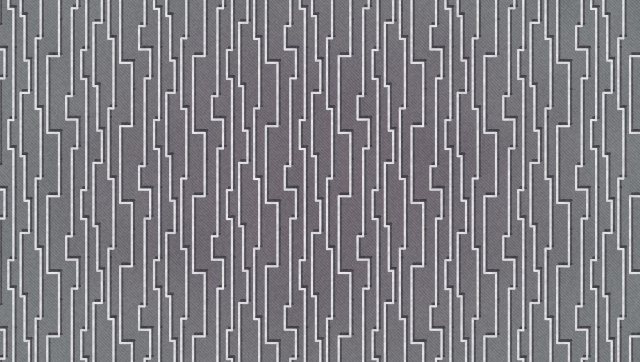
This pattern is drawn by a Shadertoy shader. Its source:

```glsl
// Woven grey fabric with pale stepped vertical threads in a half-drop repeat.

// Layout, in cloth units (VIEW_H units fill the canvas height)
const float VIEW_H = 651.0;
const vec2  ORIGIN = vec2(384.0, 217.0);
const float COLUMN_W = 131.0;       // one column of five threads
const float REPEAT_H = 252.0;       // each column drops by half of this
const int   LINES = 5;

// Thread and shadow
const float THREAD_HALF = 2.0;
const float SHADOW_HALF = 1.6;
const float LEDGE_SHADOW_HALF = 2.4;
const vec2  SHADOW_SHIFT = vec2(4.2, -4.6);
const float EDGE_SOFT = 0.9;

// Weave
const float TWILL_PITCH = 6.0;
const float TWILL_DEPTH = 0.022;
const float GRAIN_SIZE = 2.6;
const float GRAIN_DEPTH = 0.055;

// Colours
const vec3 CLOTH_EDGE = vec3(0.470, 0.482, 0.490);
const vec3 CLOTH_CENTRE = vec3(0.435, 0.408, 0.440);
const vec3 SHADOW = vec3(0.270, 0.260, 0.290);
const vec3 THREAD = vec3(0.880, 0.880, 0.890);

// Heights where each thread steps, and its x from that step to the next
const vec3 STEP_Y[LINES] = vec3[](
    vec3(50, 208, 250), vec3(125, 177, 250), vec3(18, 76, 190),
    vec3(105, 230, 250), vec3(10, 148, 200));
const vec3 STEP_X[LINES] = vec3[](
    vec3(7, -3, 17), vec3(24, 33, 33), vec3(61, 46, 53),
    vec3(82, 73, 73), vec3(94, 115, 115));

float hash(vec2 p) {
    vec3 q = fract(vec3(p.xyx) * 0.1031);
    q += dot(q, q.yzx + 33.33);
    return fract((q.x + q.y) * q.z);
}

float noise(vec2 p) {
    vec2 i = floor(p), f = fract(p);
    f = f * f * (3.0 - 2.0 * f);
    return mix(mix(hash(i), hash(i + vec2(1, 0)), f.x),
               mix(hash(i + vec2(0, 1)), hash(i + vec2(1, 1)), f.x), f.y);
}

// Signed offset to the nearest vertical repeat
float wrapY(float y) {
    return mod(y + 0.5 * REPEAT_H, REPEAT_H) - 0.5 * REPEAT_H;
}

// Distance to the upright runs (x) and to the level ledges (y)
vec2 threadDistance(vec2 p) {
    vec2 d = vec2(1e4);
    float home = floor(p.x / COLUMN_W);
    for (int n = -1; n <= 1; n++) {
        float column = home + float(n);
        vec2 q = p - column * vec2(COLUMN_W, 0.5 * REPEAT_H);
        for (int i = 0; i < LINES; i++) {
            vec3 ys = STEP_Y[i], xs = STEP_X[i];
            vec3 ends = vec3(ys.yz, ys.x + REPEAT_H);
            vec3 before = xs.zxy;
            for (int k = 0; k < 3; k++) {
                float runY = abs(wrapY(q.y - 0.5 * (ys[k] + ends[k])));
                float beyondY = max(runY - 0.5 * (ends[k] - ys[k]), 0.0);
                d.x = min(d.x, length(vec2(q.x - xs[k], beyondY)));

                float ledgeX = abs(q.x - 0.5 * (xs[k] + before[k]));
                float beyondX = max(ledgeX - 0.5 * abs(xs[k] - before[k]), 0.0);
                d.y = min(d.y, length(vec2(beyondX, wrapY(q.y - ys[k]))));
            }
        }
    }
    return d;
}

float stroke(float d, float halfWidth, float soft) {
    return 1.0 - smoothstep(halfWidth - soft, halfWidth + soft, d);
}

void mainImage(out vec4 fragColor, in vec2 fragCoord) {
    vec2 uv = fragCoord / iResolution.xy;
    float pixel = VIEW_H / iResolution.y;
    vec2 p = vec2(fragCoord.x, iResolution.y - fragCoord.y) * pixel - ORIGIN;
    float soft = max(EDGE_SOFT, 0.6 * pixel);

    // Cloth: warm centre, cooler rim, diagonal twill and grain
    float rim = smoothstep(0.15, 0.60, length((uv - 0.5) * vec2(1.1, 0.8)));
    vec3 color = mix(CLOTH_CENTRE, CLOTH_EDGE, rim);
    color += TWILL_DEPTH * sin(6.28318 * (p.x - p.y) / TWILL_PITCH);
    float grain = noise((p + ORIGIN) / GRAIN_SIZE) - 0.5;
    color += GRAIN_DEPTH * grain;
    color += 0.03 * (noise((p + ORIGIN) / 90.0) - 0.5);

    // Dark groove up and to the right of each thread
    vec2 groove = threadDistance(p - SHADOW_SHIFT);
    float shade = max(0.75 * stroke(groove.x, SHADOW_HALF, soft),
                      stroke(groove.y, LEDGE_SHADOW_HALF, soft));
    color = mix(color, SHADOW + 0.08 * grain, shade);

    // Pale thread with uneven stitches
    vec2 line = threadDistance(p);
    float stitches = noise((p + ORIGIN) * vec2(0.1, 0.22));
    vec3 thread = THREAD * (0.92 + 0.12 * stitches);
    color = mix(color, thread, stroke(min(line.x, line.y), THREAD_HALF, soft));

    fragColor = vec4(clamp(color, 0.0, 1.0), 1.0);
}
```
